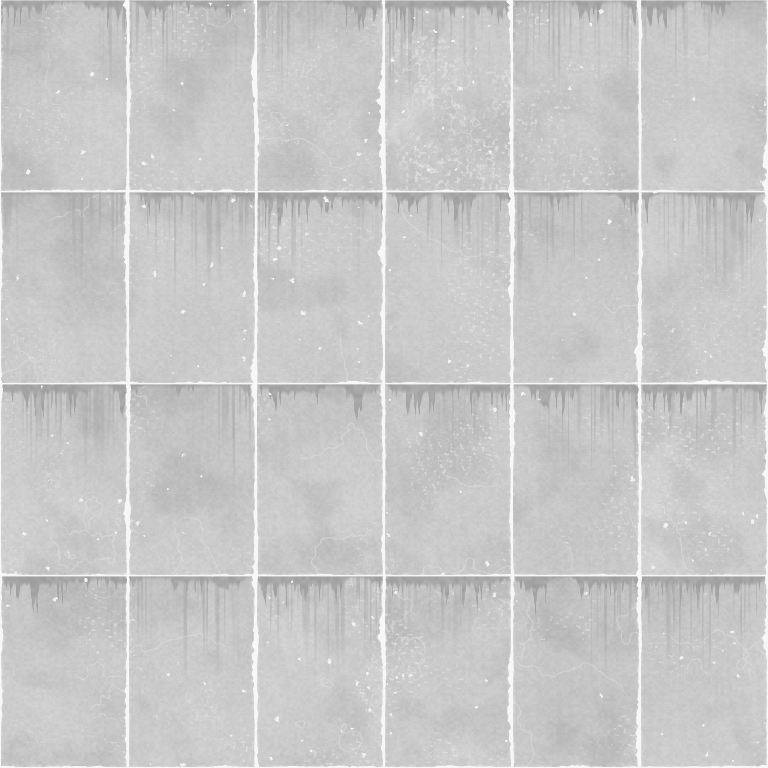
A WebGL 2 fragment shader for this texture:

```glsl
#version 300 es
precision highp float;
// Weathered pale concrete panels in a grid, with thin ragged white joints,
// dark drips below every top edge, chips, frosted wear and hairline cracks.
// Each panel offsets the noise by its own seed, so no two wear alike.

#define GRID vec2(6.0, 4.0)
#define BASE_GREY 0.797
#define STAIN_GREY 0.59
#define JOINT_GREY 0.97
#define JOINT_HALF 0.0011
#define SIDE_RAG 0.0085
#define BOTTOM_RAG 0.0045
#define DRIP_DEPTH 0.042
#define STREAK_REACH 0.17
#define CHIP_CELLS 96.0
#define CRACK_HALF 0.0006
#define GRAIN 0.035

uniform vec2 u_resolution;
out vec4 fragColor;

float hash(vec2 p) {
  return fract(sin(dot(p, vec2(127.1, 311.7))) * 43758.5453);
}

float noise(vec2 p) {
  vec2 i = floor(p), f = fract(p);
  f = f * f * (3.0 - 2.0 * f);
  return mix(mix(hash(i), hash(i + vec2(1, 0)), f.x),
             mix(hash(i + vec2(0, 1)), hash(i + vec2(1, 1)), f.x), f.y);
}

// Octaves are turned against each other to hide the lattice.
float fbm(vec2 p) {
  float sum = 0.0, amp = 0.533;
  for (int i = 0; i < 5; i++) {
    sum += amp * noise(p);
    p = mat2(1.6, 1.2, -1.2, 1.6) * p + 17.3;
    amp *= 0.5;
  }
  return sum;
}

// Coverage of the region where d < 0, softened over about one pixel.
float fill(float d, float soft) {
  return 1.0 - smoothstep(-soft, soft, d);
}

// Extra joint width along one panel edge: fine nicks and a few bulges.
float ragged(float along, float seed) {
  float broad = noise(vec2(along * 24.0, seed));
  float fine = noise(vec2(along * 130.0, seed + 9.0));
  float nick = noise(vec2(along * 290.0, seed + 17.0));
  return (0.12 + 0.88 * broad * broad * broad) * (0.7 * fine + 0.5 * nick);
}

// Small irregular chips, at most one in each cell of a fine lattice.
float chips(vec2 p, float density, float soft) {
  vec2 home = floor(p * CHIP_CELLS);
  float cover = 0.0;
  for (int y = -1; y <= 1; y++) {
    for (int x = -1; x <= 1; x++) {
      vec2 cell = home + vec2(x, y);
      vec2 center = (cell + vec2(hash(cell + 3.1), hash(cell + 7.7))) / CHIP_CELLS;
      float size = hash(cell + 12.9);
      float radius = mix(0.0008, 0.0028, size * size);
      float dist = length(p - center) + 0.004 * (noise(p * 430.0) - 0.5);
      cover = max(cover, step(hash(cell + 21.3), density) * fill(dist - radius, soft));
    }
  }
  return cover;
}

// Solid drips (x) and faint long streaks (y) at depth below the top edge.
vec2 drips(float x, float depth, float seed, float soft) {
  float cluster = smoothstep(0.15, 0.75, noise(vec2(x * 30.0, seed)));
  float finger = noise(vec2(x * 370.0, seed + 4.0));
  float reach = 0.002 + cluster * (0.008 + DRIP_DEPTH * pow(finger, 4.0));
  float solid = fill(depth - reach, 0.003 + soft);

  float thread = smoothstep(0.45, 0.8, noise(vec2(x * 400.0, seed + 8.0)));
  float group = smoothstep(0.25, 0.65, noise(vec2(x * 19.0, seed + 13.0)));
  float limit = STREAK_REACH * (0.15 + 0.85 * noise(vec2(x * 180.0, seed + 19.0)));
  float fade = 1.0 - smoothstep(limit * 0.3, limit, depth);
  float broken = 0.5 + 0.5 * noise(vec2(x * 250.0, depth * 90.0 + seed));
  return vec2(solid, thread * group * fade * broken);
}

void main() {
  vec2 p = gl_FragCoord.xy / u_resolution;
  float px = 1.0 / min(u_resolution.x, u_resolution.y);
  vec2 id = floor(p * GRID);
  vec2 low = fract(p * GRID) / GRID;    // distance to left and bottom edges
  vec2 high = 1.0 / GRID - low;         // distance to right and top edges
  float seed = floor(hash(id + 5.0) * 90.0);
  float wear = hash(id + 31.0);
  vec2 q = p + seed * 1.37;

  // Concrete body: broad clouds, dull patches, damp top and fine grain.
  float grey = BASE_GREY + 0.07 * (fbm(q * 9.0) - 0.5) + 0.018 * (wear - 0.5);
  grey -= 0.04 * smoothstep(0.46, 0.72, fbm(q * 15.0 + 40.0));
  grey -= 0.025 * exp(-high.y * 22.0);
  grey += GRAIN * (noise(p * 270.0) - 0.5) + 0.6 * GRAIN * (hash(floor(p * 512.0)) - 0.5);

  // Frosted wear: fine broken flecks gathered in patches.
  float patches = smoothstep(0.48, 0.72, fbm(q * 14.0 + 70.0) + 0.08 * wear - 0.15 * low.y);
  float frost = patches * smoothstep(0.53, 0.72, fbm(q * 240.0));
  grey = mix(grey, 0.9, 0.65 * frost);

  // Hairline cracks follow one contour of the noise where a mask allows.
  float field = fbm(q * 9.0 + 25.0) - 0.5;
  float slope = length(vec2(dFdx(field), dFdy(field))) / px + 0.5;
  float crack = fill(abs(field) / slope - CRACK_HALF, px * 0.7);
  grey = mix(grey, 0.89, 0.55 * crack * smoothstep(0.5, 0.65, noise(q * 8.0 + 55.0)));

  // Dark water stains hang from the top edge.
  vec2 stain = drips(p.x, high.y, seed + id.y * 7.0, px * 0.5);
  grey = mix(grey, 0.65, 0.65 * stain.y);
  grey = mix(grey, STAIN_GREY + 0.08 * noise(p * 190.0), 0.85 * stain.x);

  // White chips, then joints ragged on the sides and foot.
  grey = mix(grey, 0.95, chips(p, mix(0.006, 0.055, wear * wear), px * 0.7));
  float left = low.x - JOINT_HALF - 0.45 * SIDE_RAG * ragged(p.y, id.x * 5.0 + 2.0);
  float right = high.x - JOINT_HALF - SIDE_RAG * ragged(p.y, id.x * 5.0 + 60.0);
  float foot = low.y - JOINT_HALF - BOTTOM_RAG * ragged(p.x, id.y * 5.0 + 120.0);
  float joint = min(min(left, right), min(foot, high.y - 0.5 * JOINT_HALF));
  float halo = fill(min(min(left, right), foot) - 0.002, 0.002);
  grey = mix(grey, 0.87, 0.6 * halo * smoothstep(0.4, 0.8, noise(p * 230.0)));
  grey = mix(grey, JOINT_GREY, fill(joint, px * 0.6));

  fragColor = vec4(vec3(grey), 1.0);
}
```
